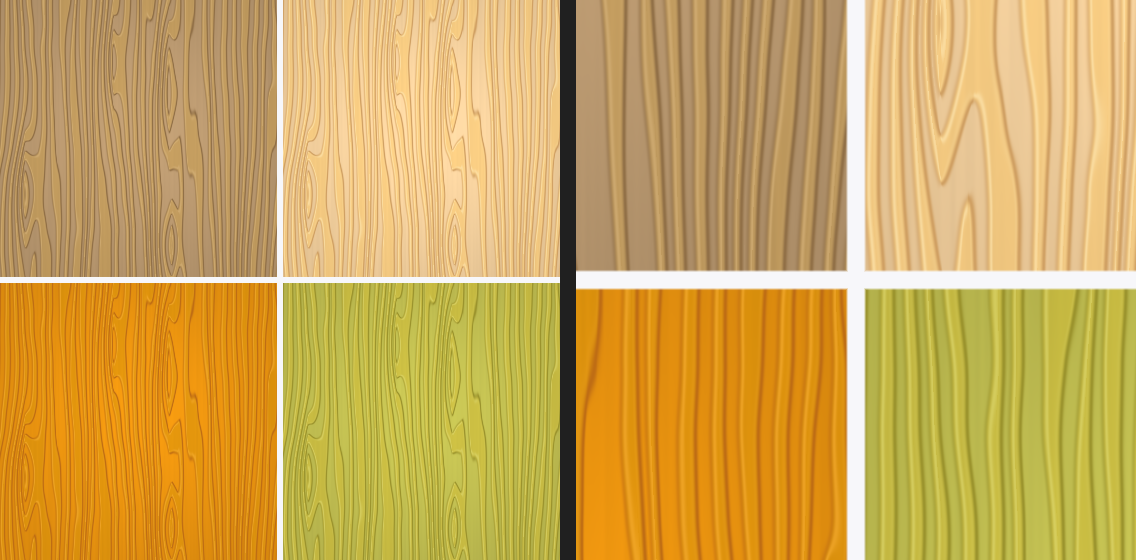
Left, the full canvas; right, a detail of the centre.
Give the GLSL for this texture, as a three.js fragment shader.

```glsl
varying vec2 vUv;

const float GAP_HALF = 0.0054;
const float STRIPS = 28.0;
const vec3 GAP_WHITE = vec3(0.97, 0.97, 0.98);

float hash(vec2 p) {
  p = fract(p * vec2(0.1031, 0.1137));
  p += dot(p, p.yx + 33.33);
  return fract((p.x + p.y) * p.x * 17.0);
}

float noise(vec2 p) {
  vec2 i = floor(p);
  vec2 f = fract(p);
  f = f * f * (3.0 - 2.0 * f);
  float low = mix(hash(i), hash(i + vec2(1.0, 0.0)), f.x);
  float high = mix(hash(i + vec2(0.0, 1.0)), hash(i + vec2(1.0, 1.0)), f.x);
  return mix(low, high, f.y);
}

// Pointed lens that bends the grain into nested arches
float lens(vec2 p, vec2 centre, vec2 size) {
  vec2 q = (p - centre) / size;
  float r = sqrt(q.x * q.x + 0.004) + q.y * q.y;
  return exp(-r * 1.4);
}

// Height field whose level lines are the edges of the grain strips
float grain(vec2 p) {
  float bend = 0.006 * sin(p.y * 7.0 + p.x * 9.0);
  float x = p.x + bend;
  float f = x * STRIPS;
  f += 2.8 * noise(vec2(x * 12.0 + 3.0, p.y * 1.3 + 5.0));
  f += 0.9 * noise(vec2(x * 31.0, p.y * 1.8 + 17.0));
  f += 0.18 * noise(vec2(x * 7.0, p.y * 11.0));
  f += 3.4 * lens(p, vec2(0.61, 0.68), vec2(0.055, 0.30));
  f += 2.8 * lens(p, vec2(0.09, 0.32), vec2(0.050, 0.22));
  f += 2.2 * lens(p, vec2(0.41, 0.78), vec2(0.040, 0.20));
  f += 2.2 * lens(p, vec2(0.62, 0.12), vec2(0.045, 0.16));
  return f;
}

float softLine(float d, float width) {
  return exp(-d * d / (width * width));
}

vec3 pick(vec2 cell, vec3 topLeft, vec3 topRight, vec3 lowLeft, vec3 lowRight) {
  return mix(mix(lowLeft, lowRight, cell.x), mix(topLeft, topRight, cell.x), cell.y);
}

vec3 wood(vec2 p, vec3 ground, vec3 strip, vec3 shadow, vec3 shine) {
  // Signed distance to the nearest strip edge, negative inside a strip
  float e = 0.001;
  float f = grain(p);
  vec2 slope = vec2(grain(p + vec2(e, 0.0)) - f, grain(p + vec2(0.0, e)) - f) / e;
  float steep = max(length(slope), 7.0);
  float phase = fract(f) - 0.5;
  float d = (abs(phase) - 0.25) / steep;
  float facing = sign(phase) * slope.x / steep;

  // Flat colours under a soft central glow
  float glow = 1.0 - smoothstep(0.0, 0.75, length(p - vec2(0.5, 0.52)));
  vec3 colour = ground * mix(0.92, 1.06, glow);
  float inside = 1.0 - smoothstep(-0.002, 0.002, d);
  colour = mix(colour, strip * mix(0.96, 1.03, glow), inside);
  colour *= 0.985 + 0.03 * noise(p * vec2(170.0, 3.0));

  // Raised edges: shadow on the right, shine on the left
  float right = smoothstep(-0.5, 0.5, facing);
  float dark = softLine(d - 0.0005, 0.0027) * mix(0.45, 0.95, right);
  float bright = softLine(d + 0.0042, 0.0024) * mix(0.60, 0.15, right);
  colour = mix(colour, shine, bright);
  return mix(colour, shadow, dark);
}

void main() {
  // Four panels sharing one grain
  vec2 cell = step(0.5, vUv);
  vec2 p = (vUv - cell * (0.5 + GAP_HALF)) / (0.5 - GAP_HALF);

  vec3 ground = pick(cell, vec3(0.73, 0.60, 0.44), vec3(0.96, 0.82, 0.62),
    vec3(0.92, 0.58, 0.06), vec3(0.76, 0.75, 0.32));
  vec3 strip = pick(cell, vec3(0.76, 0.61, 0.37), vec3(0.97, 0.80, 0.51),
    vec3(0.88, 0.58, 0.05), vec3(0.79, 0.74, 0.26));
  vec3 shadow = pick(cell, vec3(0.56, 0.43, 0.27), vec3(0.81, 0.62, 0.38),
    vec3(0.74, 0.42, 0.08), vec3(0.60, 0.57, 0.17));
  vec3 shine = pick(cell, vec3(0.84, 0.70, 0.48), vec3(1.0, 0.91, 0.70),
    vec3(0.97, 0.68, 0.20), vec3(0.87, 0.85, 0.44));

  vec3 colour = wood(p, ground, strip, shadow, shine);

  // White cross between the panels
  vec2 fromCentre = abs(vUv - 0.5);
  float panel = smoothstep(GAP_HALF - 0.001, GAP_HALF + 0.001, min(fromCentre.x, fromCentre.y));
  gl_FragColor = vec4(mix(GAP_WHITE, colour, panel), 1.0);
}
```
